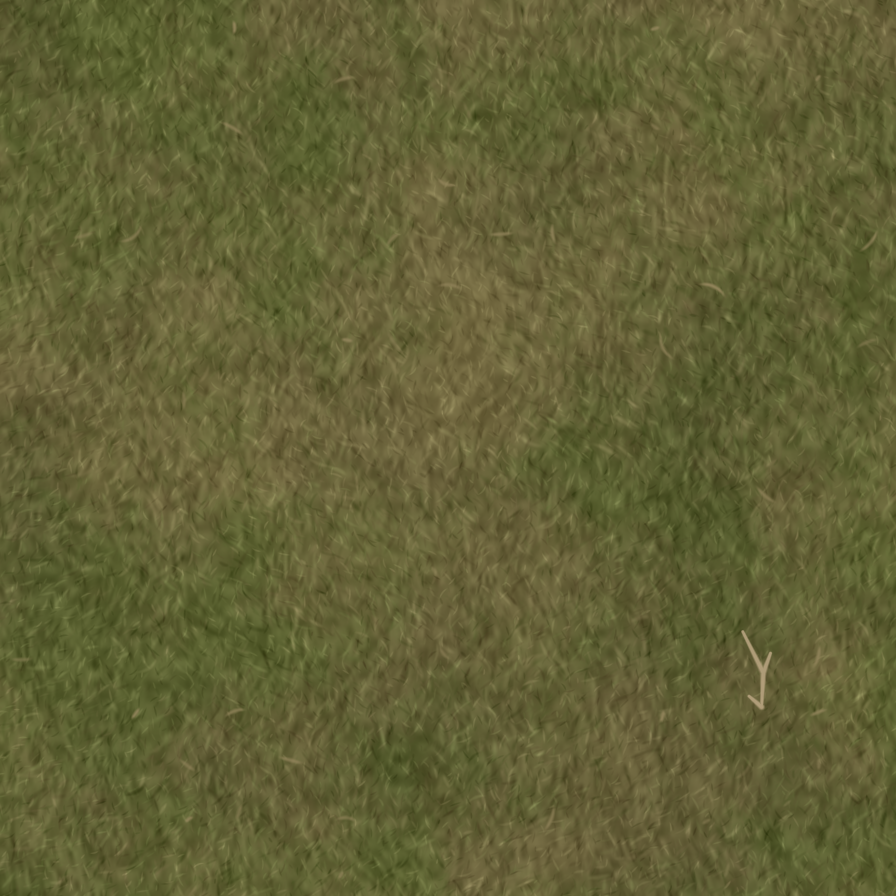
Write a three.js fragment shader that draws this texture.

```glsl
varying vec2 vUv;

const vec3 GREEN = vec3(0.338, 0.366, 0.178);
const vec3 BROWN = vec3(0.422, 0.386, 0.236);
const vec3 STRAW = vec3(0.590, 0.530, 0.370);
const vec3 TWIG = vec3(0.720, 0.640, 0.500);
const vec3 LIGHT_TINT = vec3(1.0, 1.0, 0.82);
const float PATCH_SCALE = 5.0;
const float PATCH_WARP = 0.09;
const float CLUMP_SCALE = 32.0;
const float CLUMP_CONTRAST = 0.055;
const float BLADE_SCALE = 36.0;
const float BLADE_GROWTH = 1.25;
const float BLADE_WIDTH = 0.15;
const float BLADE_CONTRAST = 0.072;
const float BLADE_SPREAD = 2.0;
const float BLADE_BEND = 0.8;
const float LEAN_SPREAD = 1.3;
const vec2 GRAIN_SCALE = vec2(165.0, 85.0);
const float GRAIN_CONTRAST = 0.12;
const float STRAW_SCALE = 17.0;
const float STRAW_CHANCE = 0.12;
const float TWIG_WIDTH = 0.0046;
const float UPRIGHT = 1.5708;
const int BLADE_LAYERS = 5;

float hash(vec2 p) {
  return fract(sin(dot(p, vec2(127.1, 311.7))) * 43758.5453);
}

float noise(vec2 p) {
  vec2 i = floor(p);
  vec2 f = fract(p);
  f = f * f * (3.0 - 2.0 * f);
  return mix(mix(hash(i), hash(i + vec2(1.0, 0.0)), f.x),
             mix(hash(i + vec2(0.0, 1.0)), hash(i + vec2(1.0, 1.0)), f.x), f.y);
}

float fbm(vec2 p) {
  float sum = 0.0;
  float amp = 0.5;
  for (int i = 0; i < 5; i++) {
    sum += amp * noise(p);
    p = mat2(0.8, 0.6, -0.6, 0.8) * p * 2.03 + 7.3;
    amp *= 0.64;
  }
  return sum / 1.24;
}

// Coverage of a bent, tapered blade centred on the origin
float blade(vec2 p, float angle, float halfLength, float bend, float width) {
  float c = cos(angle);
  float s = sin(angle);
  vec2 q = vec2(c * p.x + s * p.y, c * p.y - s * p.x);
  float along = abs(q.x) / halfLength;
  float across = abs(q.y - bend * q.x * q.x) / (width * (1.15 - 0.5 * min(along, 1.0)));
  return (1.0 - smoothstep(0.0, 1.0, across)) * (1.0 - smoothstep(0.35, 1.0, along));
}

// One blade per cell: x is the summed shade, y the summed hue shift
vec2 bladeLayer(vec2 p, float lean, float seed) {
  vec2 home = floor(p);
  vec2 sum = vec2(0.0);
  for (int y = -1; y <= 1; y++) {
    for (int x = -1; x <= 1; x++) {
      vec2 cell = home + vec2(float(x), float(y));
      vec2 key = cell + seed * 17.3;
      vec2 root = cell + vec2(hash(key + 1.7), hash(key + 5.1));
      float angle = lean + (hash(key + 9.4) - 0.5) * BLADE_SPREAD;
      float halfLength = mix(0.3, 0.8, hash(key + 13.9));
      float bend = (hash(key + 21.3) - 0.5) * BLADE_BEND;
      float cover = blade(p - root, angle, halfLength, bend, BLADE_WIDTH);
      vec2 tone = vec2(hash(key + 27.8), hash(key + 33.6)) * 2.0 - 1.0;
      sum += cover * vec2(max(tone.x, 0.75 * tone.x), tone.y);
    }
  }
  return sum;
}

// Sparse pale dry stalks
float strawLayer(vec2 p, float lean) {
  vec2 cell = floor(p);
  vec2 key = cell + 71.3;
  vec2 root = cell + 0.4 + 0.2 * vec2(hash(key + 2.2), hash(key + 6.8));
  float angle = lean + (hash(key + 11.5) - 0.5) * 3.0;
  float halfLength = mix(0.08, 0.34, hash(key + 15.2));
  float bend = (hash(key + 19.7) - 0.5) * 3.0;
  float present = step(hash(key + 24.1), STRAW_CHANCE);
  return present * mix(0.4, 0.9, hash(key + 29.9)) * blade(p - root, angle, halfLength, bend, 0.06);
}

// Coverage of a stalk that thins from a to b
float stalk(vec2 p, vec2 a, vec2 b) {
  vec2 ab = b - a;
  float t = clamp(dot(p - a, ab) / dot(ab, ab), 0.0, 1.0);
  float width = TWIG_WIDTH * (1.0 - 0.45 * t);
  return 1.0 - smoothstep(0.25 * width, width, length(p - a - ab * t));
}

// Forked dry twig
float twig(vec2 p) {
  vec2 fork = vec2(0.852, 0.249);
  vec2 foot = vec2(0.850, 0.211);
  float upper = max(stalk(p, fork, vec2(0.829, 0.295)), stalk(p, fork, vec2(0.860, 0.271)));
  return max(upper, max(stalk(p, fork, foot), stalk(p, foot, vec2(0.836, 0.223))));
}

void main() {
  vec2 p = vUv;
  float lean = UPRIGHT + (noise(p * 3.0 + 4.0) - 0.5) * LEAN_SPREAD;

  // Blades, clumps and upright grain
  vec2 turf = vec2(0.0);
  float scale = BLADE_SCALE;
  for (int i = 0; i < BLADE_LAYERS; i++) {
    float seed = float(i) + 1.0;
    turf += bladeLayer(p * scale + seed * 3.7, lean, seed);
    scale *= BLADE_GROWTH;
  }
  float clump = fbm(p * CLUMP_SCALE + 13.0) - 0.5;
  vec2 sway = vec2(6.0 * noise(p * 14.0), 0.0);
  float grain = noise(p * GRAIN_SCALE + sway) - 0.5;

  // Ragged dry and green patches
  vec2 warp = vec2(fbm(p * 6.0 + 40.0), fbm(p * 6.0 + 60.0)) - 0.5;
  float patchField = fbm((p + PATCH_WARP * warp) * PATCH_SCALE + 12.6);
  float mottle = fbm(p * 21.0 + 80.0) - 0.5;
  float dryness = smoothstep(0.2, 0.8, patchField + 0.35 * mottle + 0.09 * turf.y);
  vec3 color = mix(GREEN, BROWN, dryness);
  color *= 0.87 + 0.26 * fbm(p * 5.0 + 31.0);
  color += LIGHT_TINT * (BLADE_CONTRAST * turf.x + GRAIN_CONTRAST * grain + CLUMP_CONTRAST * clump);

  // Pale debris
  color = mix(color, STRAW, strawLayer(p * STRAW_SCALE, lean));
  color = mix(color, TWIG, 0.9 * twig(p));
  gl_FragColor = vec4(color, 1.0);
}
```
